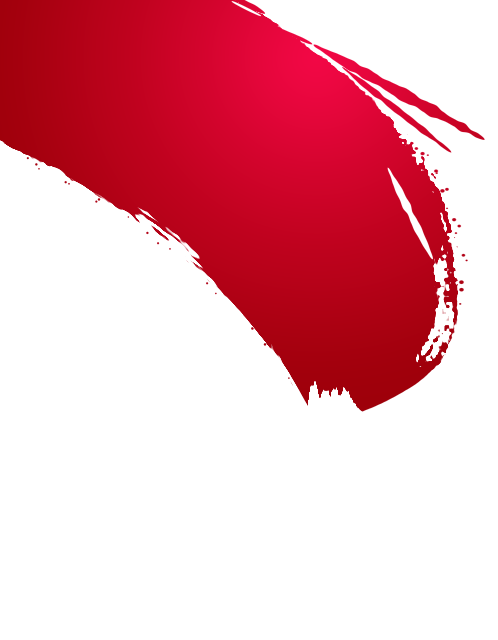
This background is drawn by a Shadertoy shader. Its source:

```glsl
// A broad crimson brush stroke sweeping over white and curling down to a torn end.
// Two edge curves bound the paint; stretched noise frays them and opens dry gaps,
// while tapered strokes and scattered specks add the loose bristle marks.

float hash(vec2 p) {
    vec3 q = fract(vec3(p.xyx) * 0.1031);
    q += dot(q, q.yzx + 33.33);
    return fract((q.x + q.y) * q.z);
}

float noise(vec2 p) {
    vec2 i = floor(p), f = fract(p);
    f = f * f * (3.0 - 2.0 * f);
    return mix(mix(hash(i), hash(i + vec2(1, 0)), f.x),
               mix(hash(i + vec2(0, 1)), hash(i + vec2(1, 1)), f.x), f.y);
}

// Height of the long lower-left edge, measured downward
float lowerEdge(float x) {
    return 0.221 + 0.45 * x + 0.56 * x * x + 5.6 * pow(max(x, 0.0), 6.0);
}

// Horizontal place of the bulging right edge
float rightEdge(float y) {
    float above = max(0.455 - y, 0.0), below = max(y - 0.455, 0.0);
    return 0.7135 - 2.02 * pow(above, 2.25) - 31.0 * pow(below, 3.2);
}

// Tapered bristle mark, positive inside
float bristle(vec2 p, vec2 a, vec2 b, float width) {
    vec2 ab = b - a;
    float t = clamp(dot(p - a, ab) / dot(ab, ab), 0.0, 1.0);
    float fray = 0.55 + 0.8 * noise(vec2(t * length(ab) * 75.0, 7.0 * a.x));
    return width * fray * sqrt(4.0 * t * (1.0 - t)) - length(p - a - ab * t);
}

// Window that rises over a..b and falls over c..d
float window(float a, float b, float c, float d, float x) {
    return smoothstep(a, b, x) * (1.0 - smoothstep(c, d, x));
}

void mainImage(out vec4 fragColor, in vec2 fragCoord) {
    // Height is one unit, y runs downward
    vec2 p = vec2(fragCoord.x, iResolution.y - fragCoord.y) / iResolution.y;
    float pixel = 1.0 / iResolution.y;

    // Approximate inward distances from both edges
    float lowSlope = (lowerEdge(p.x + 0.002) - lowerEdge(p.x - 0.002)) / 0.004;
    float low = (lowerEdge(p.x) - p.y) / sqrt(1.0 + lowSlope * lowSlope);
    float rightSlope = (rightEdge(p.y + 0.002) - rightEdge(p.y - 0.002)) / 0.004;
    float right = (rightEdge(p.y) - p.x) / sqrt(1.0 + rightSlope * rightSlope);

    // Frayed edges
    float lowFray = noise(vec2(p.x * 55.0, low * 190.0)) - 0.5
                  + 0.5 * (noise(vec2(p.x * 160.0, low * 330.0)) - 0.5);
    float rightFray = noise(vec2(p.y * 65.0, right * 150.0)) - 0.5
                    + 0.7 * (noise(p * 210.0) - 0.5);
    float rough = 0.005 + 0.010 * window(0.16, 0.22, 0.36, 0.42, p.y);
    rough *= 1.0 - 0.9 * smoothstep(0.56, 0.59, p.y);
    float ink = min(low + 0.007 * lowFray, right + rough * rightFray);

    // Torn notch at the end
    float notch = window(0.478, 0.487, 0.53, 0.568, p.x);
    float teeth = 0.028 * pow(noise(vec2(p.x * 120.0, 3.0)), 2.0)
                + 0.012 * noise(vec2(p.x * 380.0, 8.0));
    ink = min(ink, 0.643 - notch * (0.05 - teeth) - p.y);

    // Dry paint near the right bend
    float dry = window(0.33, 0.42, 0.56, 0.59, p.y)
              * (1.0 - smoothstep(0.030, 0.046, right))
              * mix(0.78, 1.0, smoothstep(0.004, 0.025, right));
    float grain = 0.5 * noise(vec2(right * 170.0, p.y * 28.0))
                + 0.5 * noise(p * vec2(230.0, 190.0));
    ink = min(ink, (mix(1.3, 0.43, dry) - grain) * 0.02);

    // Dry streaks along the lower edge
    dry = window(0.17, 0.24, 0.30, 0.345, p.x) * (1.0 - smoothstep(0.014, 0.027, low));
    grain = 0.7 * noise(vec2(p.x * 36.0, low * 230.0))
          + 0.3 * noise(vec2(p.x * 130.0, low * 300.0));
    ink = min(ink, (mix(1.3, 0.46, dry) - grain) * 0.015);

    // Long gaps scraped out of the paint
    ink = min(ink, -bristle(p, vec2(0.606, 0.262), vec2(0.676, 0.405), 0.0055));
    ink = min(ink, -bristle(p, vec2(0.362, 0.002), vec2(0.408, 0.025), 0.002));

    // Loose bristle marks flying off the upper right
    ink = max(ink, bristle(p, vec2(0.490, 0.070), vec2(0.757, 0.218), 0.0085));
    ink = max(ink, bristle(p, vec2(0.535, 0.105), vec2(0.705, 0.238), 0.0048));
    ink = max(ink, bristle(p, vec2(0.350, -0.012), vec2(0.414, 0.021), 0.004));
    ink = max(ink, bristle(p, vec2(0.425, 0.040), vec2(0.488, 0.069), 0.003));

    // Specks beside both edges
    for (int i = 0; i < 16; i++) {
        vec2 seed = vec2(float(i), 5.0);
        float along = hash(seed), away = hash(seed + 20.0), size = hash(seed + 40.0);
        float y = mix(0.23, 0.48, along), x = mix(0.04, 0.46, along);
        vec2 byRight = vec2(rightEdge(y) + 0.004 + 0.014 * away, y);
        vec2 byLower = vec2(x, lowerEdge(x) + 0.004 + 0.010 * away);
        ink = max(ink, 0.001 + 0.002 * size - length((p - byRight) * vec2(0.8, 1.0)));
        ink = max(ink, 0.001 + 0.001 * size - length(p - byLower));
    }

    // Crimson glow fading to dark red
    float glow = length(p - vec2(0.495, 0.09)) / 0.53;
    vec3 paint = mix(vec3(0.96, 0.03, 0.28), vec3(0.77, 0.01, 0.13), smoothstep(-0.1, 0.6, glow));
    paint = mix(paint, vec3(0.62, 0.0, 0.04), smoothstep(0.4, 1.05, glow));

    float cover = smoothstep(-0.7 * pixel, 0.7 * pixel, ink);
    fragColor = vec4(mix(vec3(1.0), paint, cover), 1.0);
}
```
